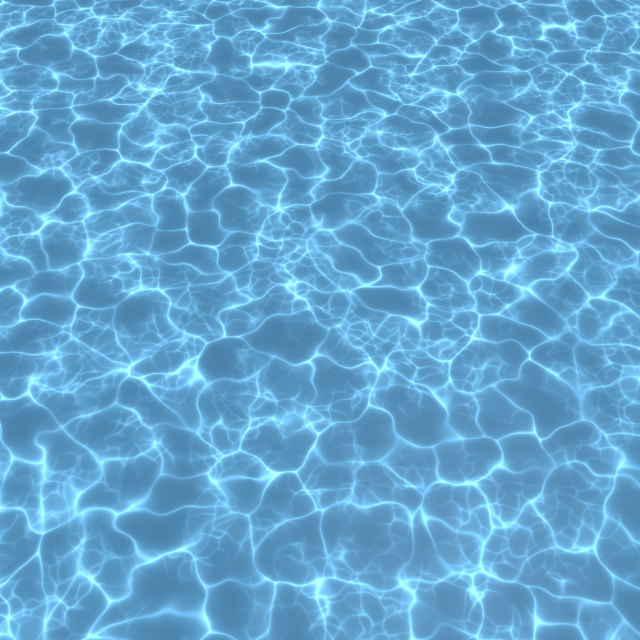
Give the GLSL for this texture, as a Shadertoy shader.

```glsl
// Sunlight caustics rippling over the floor of a clear pool, seen in perspective.

const vec3  DEEP_WATER   = vec3(0.288, 0.508, 0.662); // unlit floor
const vec3  LIGHT_TINT   = vec3(0.300, 0.435, 0.510); // added at full light
const vec3  SHEEN_COLOR  = vec3(0.50, 0.67, 0.83);    // pale sky reflection
const vec2  SHEEN_CENTER = vec2(0.72, 0.14);
const float SHEEN_AMOUNT = 0.22;
const float HORIZON      = 2.2;   // height of the vanishing line
const float CELL_DENSITY = 22.0;  // caustic cells per ground unit
const float LINE_WIDTH   = 0.042; // filament width, in cells
const float LINE_LIGHT   = 0.50;
const float EDGE_GLOW    = 0.13;
const float NODE_GLOW    = 0.20;
const float GLINT_LIGHT  = 0.50;
const float VEIL_LIGHT   = 0.10;
const float JITTER       = 0.90;
const int   LAYERS       = 3;
const int   SAMPLES      = 2;     // antialiasing grid side

vec2 hash2(vec2 p) {
    vec3 q = fract(p.xyx * vec3(0.1031, 0.1030, 0.0973));
    q += dot(q, q.yzx + 33.33);
    return fract((q.xx + q.yz) * q.zy);
}

float cornerSlope(vec2 corner, vec2 offset) {
    float angle = 6.2832 * hash2(corner).x;
    return dot(vec2(cos(angle), sin(angle)), offset);
}

float gradientNoise(vec2 p) {
    vec2 i = floor(p), f = p - i;
    vec2 u = f * f * f * (f * (f * 6.0 - 15.0) + 10.0);
    vec2 e = vec2(1.0, 0.0);
    float low  = mix(cornerSlope(i, f), cornerSlope(i + e.xy, f - e.xy), u.x);
    float high = mix(cornerSlope(i + e.yx, f - e.yx), cornerSlope(i + e.xx, f - e.xx), u.x);
    return mix(low, high, u.y);
}

vec2 noiseVector(vec2 p) {
    return vec2(gradientNoise(p), gradientNoise(p + vec2(37.3, 71.9)));
}

// Distances to the three nearest cell centres, in rising order.
vec3 nearestThree(vec2 p) {
    vec2 cell = floor(p), f = p - cell;
    vec3 near = vec3(8.0);
    for (int y = -1; y <= 1; y++)
    for (int x = -1; x <= 1; x++) {
        vec2 g = vec2(x, y);
        float d = length(g + 0.5 + JITTER * (hash2(cell + g) - 0.5) - f);
        if (d < near.x)      near = vec3(d, near.xy);
        else if (d < near.y) near = vec3(near.x, d, near.y);
        else                 near.z = min(near.z, d);
    }
    return near;
}

// One net of curved filaments with bright knots where they meet.
float causticNet(vec2 p, float width) {
    vec2 bent = p + 0.65 * noiseVector(p * 0.55) + 0.30 * noiseVector(p * 1.7 + 11.0);
    vec3 near = nearestThree(bent);
    float edge = near.y - near.x;
    float node = near.z - near.x;
    float strength = clamp(0.85 + 1.4 * gradientNoise(p * 1.3 + 5.0), 0.3, 1.45);
    float line = 1.0 / (1.0 + edge * edge / (width * width));
    return strength * (LINE_LIGHT * line + GLINT_LIGHT * exp(-12.0 * node))
         + EDGE_GLOW * exp(-5.0 * edge) + NODE_GLOW * exp(-4.0 * node);
}

// Total light on the floor: a main net plus finer nets inside bright veils.
float floorLight(vec2 p) {
    float veilNoise = gradientNoise(p * 0.6 + 19.0) + 0.7 * gradientNoise(p * 1.4 + 43.0);
    float veil = smoothstep(-0.42, 0.48, veilNoise);
    float light = VEIL_LIGHT * veil;
    float scale = 1.0, weight = 1.0;
    for (int i = 0; i < LAYERS; i++) {
        vec2 shift = float(i) * vec2(17.7, 29.3);
        light += weight * causticNet(p * scale + shift, LINE_WIDTH * pow(scale, 0.7));
        scale *= 1.55;
        weight = veil * (i == 0 ? 0.62 : 0.46);
    }
    return light;
}

vec3 poolColor(vec2 uv) {
    float depth = HORIZON - uv.y;
    vec2 ground = CELL_DENSITY * vec2(uv.x - 0.5, HORIZON) / depth + 50.0;
    vec3 color = DEEP_WATER + LIGHT_TINT * floorLight(ground);
    float sheen = SHEEN_AMOUNT * exp(-14.0 * dot(uv - SHEEN_CENTER, uv - SHEEN_CENTER));
    return min(mix(color, max(color, SHEEN_COLOR), sheen), vec3(0.72, 1.0, 1.0));
}

void mainImage(out vec4 fragColor, in vec2 fragCoord) {
    vec3 sum = vec3(0.0);
    for (int y = 0; y < SAMPLES; y++)
    for (int x = 0; x < SAMPLES; x++) {
        vec2 offset = (vec2(x, y) + 0.5) / float(SAMPLES) - 0.5;
        sum += poolColor((fragCoord + offset) / iResolution.y);
    }
    fragColor = vec4(sum / float(SAMPLES * SAMPLES), 1.0);
}
```
